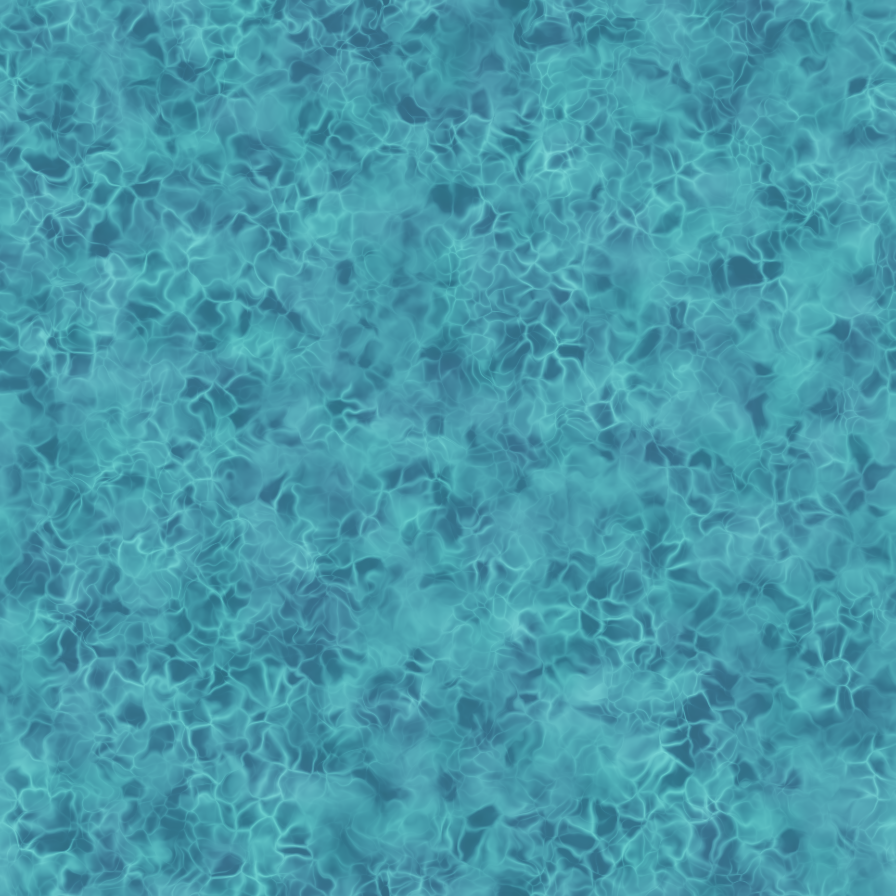
A WebGL 2 fragment shader for this texture:

```glsl
#version 300 es
precision highp float;
// Sunlit pool water: small cloudy blotches under a broken, wispy net of caustic light; tiles seamlessly.

uniform vec2 u_resolution;
out vec4 fragColor;

// Palette, from deep water to bright light
const vec3 DEEP   = vec3(0.205, 0.46, 0.555);
const vec3 MIDDLE = vec3(0.27, 0.59, 0.66);
const vec3 LIGHT  = vec3(0.33, 0.69, 0.73);
const vec3 BRIGHT = vec3(0.40, 0.77, 0.785);
const vec3 GLINT  = vec3(0.50, 0.87, 0.86);

// Whole numbers of repeats across the canvas
const float BROAD_CELLS = 10.0;
const float CLOUD_CELLS = 26.0;
const float NET_CELLS   = 38.0;
const float FINE_CELLS  = 59.0;
const float PATCH_CELLS = 13.0;

// Strengths
const float BASE_LEVEL  = 1.36;
const float BROAD_POWER = 0.65;
const float CLOUD_POWER = 3.3;
const float NET_POWER   = 2.1;
const float FINE_POWER  = 1.15;
const float BLOT_POWER  = 1.0;
const float WIDE_WARP   = 0.021;
const float FINE_WARP   = 0.011;
const float LINE_FALL   = 6.5;   // larger gives thinner light lines
const float LINE_SOFT   = 0.06;  // rounds the crest of each line
const float LINE_MEAN   = 0.42;  // keeps patches of the net at even brightness
const float TINT        = 0.035;

// Sine-free hash: three values in 0..1
vec3 hash3(vec2 cell, float seed) {
    vec3 q = fract(vec3(cell.xyx + seed * 17.0) * vec3(0.1031, 0.1030, 0.0973));
    q += dot(q, q.yxz + 33.33);
    return fract((q.xxy + q.yzz) * q.zyx);
}

// Smooth noise that wraps over the unit square
vec3 noise3(vec2 p, float cells, float seed) {
    p *= cells;
    vec2 cell = floor(p), f = p - cell;
    f = f * f * f * (f * (f * 6.0 - 15.0) + 10.0);
    vec2 lo = mod(cell, cells), hi = mod(cell + 1.0, cells);
    return mix(mix(hash3(lo, seed), hash3(vec2(hi.x, lo.y), seed), f.x),
               mix(hash3(vec2(lo.x, hi.y), seed), hash3(hi, seed), f.x), f.y);
}

// Layered clouds, centred on zero
float clouds(vec2 p) {
    float sum = 0.0, weight = 0.5, cells = CLOUD_CELLS;
    for (int i = 0; i < 4; i++) {
        sum += weight * (noise3(p, cells, 3.0 + float(i)).x - 0.5);
        cells *= 2.0;
        weight *= 0.52;
    }
    return sum;
}

// Wrapping cell pattern: x = gap between the two nearest points, y = shade of the cell
vec2 cellGap(vec2 p, float cells, float seed) {
    p *= cells;
    vec2 home = floor(p);
    float nearest = 9.0, second = 9.0, shade = 0.0;
    for (int j = -1; j <= 1; j++)
    for (int i = -1; i <= 1; i++) {
        vec2 cell = home + vec2(i, j);
        vec3 h = hash3(mod(cell, cells), seed);
        float d = length(cell + h.xy - p);
        if (d < nearest) {
            second = nearest;
            nearest = d;
            shade = h.z;
        } else {
            second = min(second, d);
        }
    }
    return vec2(second - nearest, shade);
}

// Light along the border of a cell, centred near zero
float lightLine(float gap) {
    return exp(-LINE_FALL * (sqrt(gap * gap + LINE_SOFT * LINE_SOFT) - LINE_SOFT)) - LINE_MEAN;
}

vec3 waterColor(float level) {
    vec3 color = mix(DEEP * 0.93, DEEP, clamp(level + 1.0, 0.0, 1.0));
    color = mix(color, MIDDLE, clamp(level, 0.0, 1.0));
    color = mix(color, LIGHT, clamp(level - 1.0, 0.0, 1.0));
    color = mix(color, BRIGHT, clamp(level - 2.0, 0.0, 1.0));
    return mix(color, GLINT, clamp((level - 3.0) * 0.6, 0.0, 1.0));
}

void main() {
    vec2 uv = gl_FragCoord.xy / u_resolution;

    // Bend the domain so that the net crumples
    vec2 p = uv + WIDE_WARP * (noise3(uv, 27.0, 11.0).xy - 0.5);
    p += FINE_WARP * (noise3(uv, 70.0, 12.0).xy - 0.5);

    // Patches where the net shows or fades, and breaks along its lines
    vec3 region = smoothstep(0.2, 0.8, noise3(uv, PATCH_CELLS, 13.0));
    vec3 local = noise3(uv, 41.0, 14.0);
    vec2 broken = smoothstep(0.15, 0.85, local.xy);

    vec2 net = cellGap(p, NET_CELLS, 21.0);
    vec2 fine = cellGap(p + 0.008 * (local.yz - 0.5), FINE_CELLS, 22.0);
    float blot = smoothstep(0.35, 1.0, net.y) * smoothstep(0.0, 0.5, net.x);

    float level = BASE_LEVEL + CLOUD_POWER * clouds(mix(uv, p, 0.7));
    level += BROAD_POWER * (noise3(uv, BROAD_CELLS, 16.0).x - 0.5);
    level += NET_POWER * lightLine(net.x) * mix(0.2, 1.0, region.x) * mix(0.2, 1.1, broken.x);
    level += FINE_POWER * lightLine(fine.x) * mix(0.25, 1.0, region.y) * mix(0.3, 1.1, broken.y);
    level -= BLOT_POWER * blot;

    // Faint shifts between greyer and greener water
    float tint = TINT * (noise3(uv, 24.0, 15.0).x - 0.5);
    vec3 color = waterColor(level) + tint * vec3(1.0, -0.6, 0.2);
    fragColor = vec4(color, 1.0);
}
```
